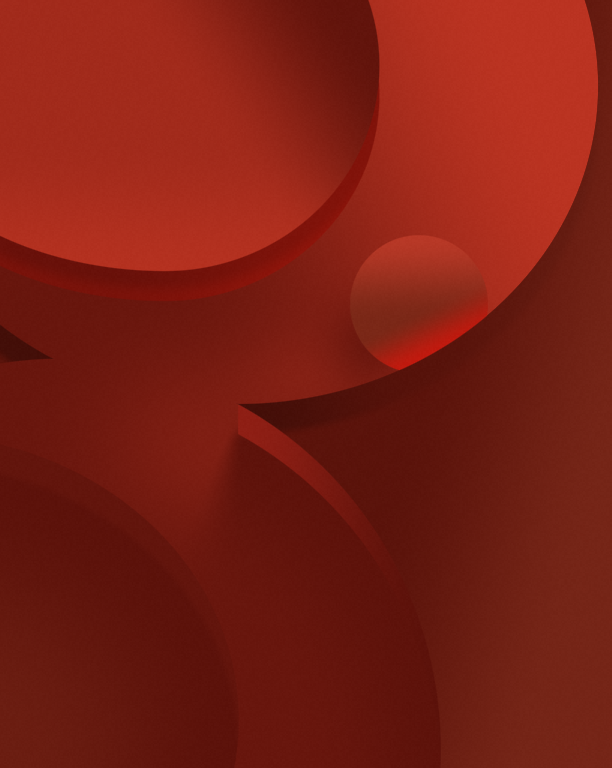
Reproduce this background procedurally as a WebGL 2 fragment shader.

```glsl
#version 300 es
precision highp float;
// Carved red relief: oval recesses with short side walls, a cusp and a ball.
// Each oval is an approximate ellipse distance; a copy shifted downward
// separates wall from floor, and smooth ramps supply the soft lighting.

uniform vec2 u_resolution;
out vec4 fragColor;

// Lengths are fractions of the canvas height
const vec2 BOWL_CENTER = vec2(0.215, 0.915);
const vec2 BOWL_RADII = vec2(0.279, 0.268);
const float BOWL_LEFT_RADIUS = 0.384;
const vec2 BAY_CENTER = vec2(0.310, 0.888);
const vec2 BAY_RADII = vec2(0.469, 0.414);
const vec2 ARCH_CENTER = vec2(0.078, 0.023);
const vec2 ARCH_RADII = vec2(0.496, 0.510);
const vec2 PIT_CENTER = vec2(-0.111, 0.0625);
const vec2 PIT_RADII = vec2(0.422, 0.372);
const vec2 BALL_CENTER = vec2(0.5456, 0.604);
const float BALL_RADIUS = 0.0898;
const float CUSP_X = 0.310;
const vec2 WALL_DROP = vec2(0.0, 0.039);
const float GRAIN = 0.012;

const vec3 FLOOR_DARK = vec3(0.36, 0.07, 0.04);
const vec3 FLOOR_LIT = vec3(0.73, 0.20, 0.13);
const vec3 PLAIN_DARK = vec3(0.355, 0.075, 0.042);
const vec3 PLAIN_LIT = vec3(0.46, 0.145, 0.09);
const vec3 WALL_DIM = vec3(0.41, 0.065, 0.037);
const vec3 WALL_RED = vec3(0.57, 0.08, 0.04);
const vec3 ARCH_WALL_LIT = vec3(0.56, 0.12, 0.08);
const vec3 PIT_LIT = vec3(0.42, 0.115, 0.068);
const vec3 BALL_TOP = vec3(0.72, 0.22, 0.15);
const vec3 BALL_MID = vec3(0.48, 0.155, 0.09);
const vec3 BALL_GLOW = vec3(0.76, 0.10, 0.055);

float ellipse(vec2 d, vec2 r) {
    float k = length(d / r);
    return k * (k - 1.0) / max(length(d / (r * r)), 1e-4);
}

float bowl(vec2 p) {
    vec2 d = p - BOWL_CENTER;
    return ellipse(d, vec2(d.x < 0.0 ? BOWL_LEFT_RADIUS : BOWL_RADII.x, BOWL_RADII.y));
}

// Antialiased coverage of a signed distance
float cover(float d) {
    return clamp(0.5 - d * u_resolution.y / 1.3, 0.0, 1.0);
}

float blob(vec2 d, vec2 size) {
    d /= size;
    return exp(-dot(d, d));
}

float hash(vec2 p) {
    return fract(sin(dot(p, vec2(12.99, 78.23))) * 43758.5);
}

vec3 plainColor(vec2 p) {
    vec3 c = mix(PLAIN_DARK, PLAIN_LIT, smoothstep(0.66, 0.95, p.x + 0.25 * (1.0 - p.y)));
    // Dark wall hanging below the bay, deepest at the cusp
    float wall = 1.0 - smoothstep(-0.008, 0.008, ellipse(p + WALL_DROP - BAY_CENTER, BAY_RADII));
    return c * mix(1.0, mix(0.74, 0.95, smoothstep(CUSP_X, 0.55, p.x)), wall);
}

vec3 floorColor(vec2 p, float archFloor) {
    float tone = 0.12 + 0.88 * smoothstep(0.026, 0.65, p.x - 0.45 * (1.0 - p.y));
    tone += 0.25 * blob(p - vec2(0.275, 0.42), vec2(0.15, 0.13));
    tone += 0.12 * blob(p - vec2(0.40, 0.51), vec2(0.09, 0.06));
    tone -= 0.32 * blob(p - vec2(0.485, 0.55), vec2(0.055, 0.06));
    // Soft shade below the cusp, spreading as it descends
    float spread = 0.012 + 0.5 * max(0.44 - p.y, 0.0);
    float shade = smoothstep(-spread, 0.006, p.x - CUSP_X) * (1.0 - smoothstep(0.425, 0.45, p.y));
    float archTone = 0.02 + 0.11 * smoothstep(0.0, 0.18, -archFloor);
    return mix(FLOOR_DARK, FLOOR_LIT, mix(tone, archTone, shade));
}

vec3 ballColor(vec2 n) {
    vec3 c = mix(BALL_MID, BALL_TOP, smoothstep(-0.25, 1.0, n.y));
    return mix(c, BALL_GLOW, 1.0 - smoothstep(-0.85, -0.1, n.y - 0.5 * n.x));
}

vec3 bowlColor(vec2 p) {
    float tone = 0.74 + 0.2 * (1.0 - smoothstep(0.64, 0.82, p.y));
    float shade = smoothstep(0.86, 1.14, p.x + 0.7 * p.y);
    return mix(FLOOR_DARK, FLOOR_LIT, mix(tone, 0.06, shade));
}

void main() {
    vec2 p = gl_FragCoord.xy / u_resolution.y;
    float bay = ellipse(p - BAY_CENTER, BAY_RADII);
    float arch = ellipse(p - ARCH_CENTER, ARCH_RADII);
    float archFloor = ellipse(p + WALL_DROP - ARCH_CENTER, ARCH_RADII);
    float pit = ellipse(p - PIT_CENTER, PIT_RADII);
    float pitFloor = ellipse(p + WALL_DROP - PIT_CENTER, PIT_RADII);
    float bowlRim = bowl(p);

    // Joined floor of bay and arch, with the lit arch wall
    vec3 ground = floorColor(p, archFloor);
    vec3 archWall = mix(ARCH_WALL_LIT, FLOOR_DARK, smoothstep(CUSP_X, 0.56, p.x));
    ground = mix(ground, archWall, cover(-archFloor) * cover(-bay) * cover(CUSP_X - p.x));
    vec2 n = (p - BALL_CENTER) / BALL_RADIUS;
    ground = mix(ground, ballColor(n), cover((length(n) - 1.0) * BALL_RADIUS));
    vec3 color = mix(plainColor(p), ground, cover(min(bay, arch)));

    // Upper bowl: wall first, then its lit interior
    float redness = 0.6 * smoothstep(0.12, 0.46, p.x) + 0.4 * smoothstep(0.01, 0.035, bowlRim);
    color = mix(color, mix(WALL_DIM, WALL_RED, redness), cover(bowl(p + WALL_DROP)));
    color = mix(color, bowlColor(p), cover(bowlRim));

    // Lower pit with a faint wall
    vec3 pitColor = mix(FLOOR_DARK, PIT_LIT, smoothstep(0.0, 0.3, -pitFloor));
    pitColor += vec3(0.025, 0.012, 0.008) * smoothstep(-0.006, 0.006, pitFloor);
    color = mix(color, pitColor, cover(pit));

    color += GRAIN * (hash(floor(p * 512.0)) - 0.5);
    fragColor = vec4(color, 1.0);
}
```
